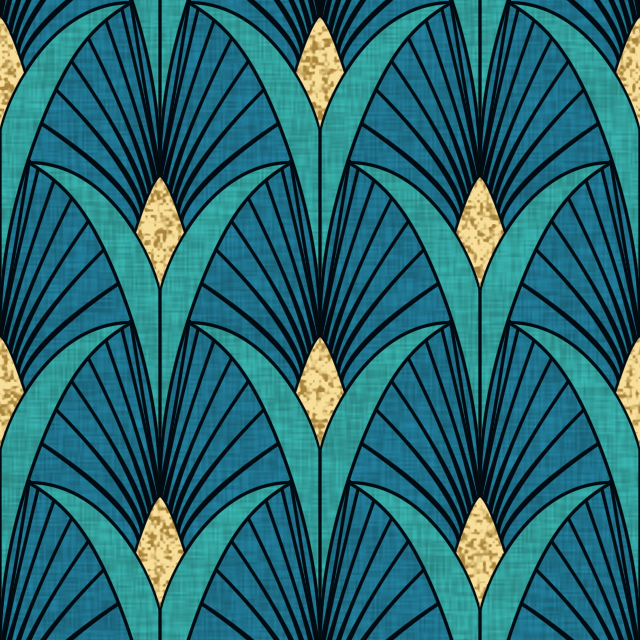
A WebGL 2 fragment shader for this pattern:

```glsl
#version 300 es
precision highp float;
// Art deco fan scallops with teal leaves, gold buds and a linen weave, in a half-drop repeat.

uniform vec2 u_resolution;
out vec4 fragColor;

const vec3 BLUE = vec3(0.115, 0.445, 0.545);
const vec3 TEAL = vec3(0.195, 0.620, 0.605);
const vec3 INK = vec3(0.008, 0.045, 0.070);
const vec3 GOLD_LIGHT = vec3(0.97, 0.87, 0.60);
const vec3 GOLD_DARK = vec3(0.66, 0.52, 0.23);

const float REPEATS = 2.0;             // tiles across and down
const float TILE = 384.0;              // design units per tile
const vec2 BUD_TIP = vec2(192.0, 172.0);
const float LINE_HALF = 2.0;           // half line width, design units
const float LEAF_REACH = 158.0;        // half span of the leaf pair
const float LEAF_TOP = 17.0;
const float STEM_LENGTH = 372.0;
const float BUD_HEIGHT = 138.0;
const float BUD_HALF = 30.0;
const float BUD_SHOULDER = 68.0;       // depth of the widest part
const int RAYS = 7;
const float WEAVE = 0.13;              // strength of the linen threads

float hash(ivec2 c) {
    uint h = uint(c.x) * 1597334677u ^ uint(c.y) * 3812015801u;
    h = (h ^ (h >> 15)) * 2246822519u;
    h = (h ^ (h >> 13)) * 3266489917u;
    return float((h ^ (h >> 16)) >> 8) / 16777216.0;
}

// Value noise that wraps over the canvas
float noise(vec2 uv, ivec2 cells) {
    vec2 p = uv * vec2(cells);
    ivec2 i = ivec2(floor(p));
    vec2 f = smoothstep(0.0, 1.0, fract(p));
    ivec2 a = i % cells, b = (i + 1) % cells;
    return mix(mix(hash(a), hash(ivec2(b.x, a.y)), f.x),
               mix(hash(ivec2(a.x, b.y)), hash(b), f.x), f.y);
}

// Half width of the leaf's outer edge at height y
float leafOuter(float y) {
    float s = clamp((y + STEM_LENGTH) / (STEM_LENGTH + LEAF_TOP), 0.0, 1.02);
    return LEAF_REACH * (0.76 * pow(s, 1.9) + 0.24 * pow(s, 12.0));
}

// Height of the leaf's upper edge at half width x
float leafUpper(float x) {
    float r = 1.0 - pow(max(x, 0.0) / LEAF_REACH, 0.8);
    return -BUD_HEIGHT + (BUD_HEIGHT + LEAF_TOP) * (1.0 - r * r);
}

float budSide(float y) {
    return BUD_HALF * pow(max(-y, 0.0) / BUD_SHOULDER, 0.7);
}

// Half width of a fan ray running from the bud to the scallop rim
float rayCurve(float y, vec2 start, vec2 end, float bend) {
    float t = max((y - start.y) / (end.y - start.y), 0.0);
    return start.x + (end.x - start.x) * pow(t, bend);
}

// Distance to the nearest ray of one fan
float fanRays(vec2 p) {
    float nearest = 1e3;
    for (int i = 1; i <= RAYS; i++) {
        float k = float(i);
        float startY = -54.0 * clamp((5.5 - k) / 4.5, 0.0, 1.0);
        float endY = LEAF_TOP + 192.0 * (1.0 - pow(1.0 - k / 7.3, 1.9));
        vec2 start = vec2(budSide(startY), startY);
        vec2 end = vec2(0.5 * TILE - leafOuter(endY - 0.5 * TILE), endY);
        float bend = 1.6 - 0.09 * k;
        float x = rayCurve(p.y, start, end, bend);
        float slope = rayCurve(p.y + 1.0, start, end, bend) - x;
        if (p.y > startY && p.y < endY + 4.0)
            nearest = min(nearest, abs(p.x - x) / sqrt(1.0 + slope * slope));
    }
    // Rays thicken where they gather above the bud
    return nearest - 1.2 * exp(-p.y * p.y / 2500.0);
}

float fill(float d, float aa) { return 1.0 - smoothstep(-aa, aa, d); }

void main() {
    vec2 uv = gl_FragCoord.xy / u_resolution;
    vec2 p = uv * REPEATS * TILE;
    float aa = 0.75 * REPEATS * TILE / min(u_resolution.x, u_resolution.y);

    // Nearest parts of the two half-drop lattices
    float rays = 1e3, leaf = 1e3, bud = 1e3, centre = 1e3;
    for (int i = 0; i < 2; i++) {
        vec2 q = p - BUD_TIP - 0.5 * TILE * float(i);
        float x = abs(mod(q.x + 0.5 * TILE, TILE) - 0.5 * TILE);
        float fanY = mod(q.y + 100.0, TILE) - 100.0;
        float leafY = mod(q.y + 365.0, TILE) - 365.0;

        rays = min(rays, fanRays(vec2(x, fanY)));
        if (fanY > 0.0 && fanY < 250.0) centre = min(centre, x);

        float outerSlope = leafOuter(leafY + 0.5) - leafOuter(leafY - 0.5);
        float outer = (x - leafOuter(leafY)) / sqrt(1.0 + outerSlope * outerSlope);
        float upperSlope = leafUpper(x + 1.0) - leafUpper(x);
        float upper = (leafY - leafUpper(x)) / sqrt(1.0 + upperSlope * upperSlope);
        leaf = min(leaf, max(outer, upper));
        bud = min(bud, max(max((x - budSide(leafY)) / 1.1, -upper), leafY));
    }

    // Linen threads and gold grain
    float threads = noise(uv, ivec2(300, 36)) + noise(uv, ivec2(36, 300)) - 1.0;
    float patches = noise(uv, ivec2(24)) - 0.5;
    float cloth = 1.0 + WEAVE * (1.4 * threads + 0.5 * patches);
    float grain = 0.6 * noise(uv, ivec2(210)) + 0.4 * noise(uv, ivec2(110));
    vec3 gold = mix(GOLD_DARK, GOLD_LIGHT, smoothstep(0.22, 0.62, grain));

    // Layers: fan, rays, leaves, outlines, buds
    vec3 color = mix(BLUE * cloth, INK, fill(rays - LINE_HALF, aa));
    color = mix(color, TEAL * cloth, fill(leaf, aa));
    float outline = min(abs(leaf), centre) - LINE_HALF;
    color = mix(color, INK, fill(min(outline, bud - LINE_HALF), aa));
    color = mix(color, gold, fill(bud + 0.5 * LINE_HALF, aa));
    fragColor = vec4(color, 1.0);
}
```
